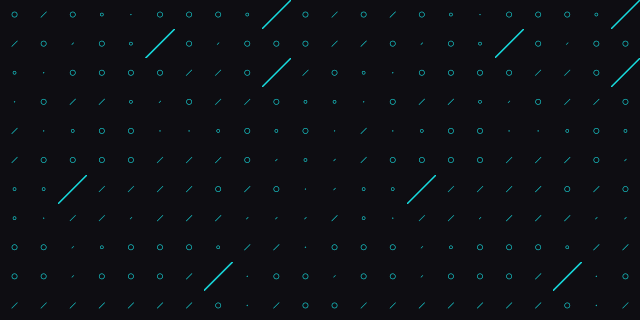
Give the GLSL for this pattern, as a WebGL 2 fragment shader.

```glsl
#version 300 es
precision highp float;

uniform vec2 u_resolution;
out vec4 outColor;

const vec3 BACKGROUND = vec3(0.053, 0.051, 0.072);
const vec3 CYAN = vec3(0.09, 0.86, 0.87);
const float BLOCK = 12.0; // cells before the arrangement repeats

float hash(vec2 cell) {
    return fract(sin(cell.x * 12.99 + cell.y * 78.23 + 2.7) * 4375.85);
}

// Overlap of a pixel-wide box with a band of the given half width
float band(float dist, float halfWidth, float pixel) {
    float h = 0.5 * pixel;
    return max(0.0, min(dist + h, halfWidth) - max(dist - h, -halfWidth)) / pixel;
}

float ring(vec2 p, float radius, float pixel) {
    return band(length(p) - radius, 0.0105, pixel);
}

float slash(vec2 p, float halfLength, float halfWidth, float pixel) {
    vec2 q = vec2(p.x + p.y, p.x - p.y) * 0.70711;
    float ends = clamp((halfLength - abs(q.x)) / pixel + 0.5, 0.0, 1.0);
    return ends * band(q.y, halfWidth, pixel);
}

// Five accent cells scattered through each block
bool isAccent(vec2 cell) {
    for (float i = 0.0; i < 5.0; i++) {
        float column = floor(9.9 - 0.13 * i * i - mod(i, 2.0) * (3.5 + 0.9 * i));
        float row = floor(2.4 * i - 1.1 + 1.3 * cos(1.5708 * i));
        if (all(lessThan(abs(cell - vec2(column, row)), vec2(0.5)))) return true;
    }
    return false;
}

void main() {
    // Eleven rows, counted from the top
    float pixel = 11.0 / u_resolution.y;
    vec2 grid = gl_FragCoord.xy * pixel;
    vec2 p = fract(grid) - 0.5;
    vec2 cell = mod(vec2(floor(grid.x), 10.0 - floor(grid.y)), BLOCK);

    // Choose one mark per cell by its share
    float pick = hash(cell);
    float ink;
    if (isAccent(cell)) ink = slash(p, 0.72, 0.026, pixel);
    else if (pick < 0.355) ink = ring(p, 0.088, pixel);
    else if (pick < 0.645) ink = slash(p, 0.142, 0.0105, pixel);
    else if (pick < 0.78) ink = slash(p, 0.05, 0.0105, pixel);
    else if (pick < 0.89) ink = ring(p, 0.05, pixel);
    else ink = 0.8 * band(length(p), 0.022, pixel);

    outColor = vec4(mix(BACKGROUND, CYAN, ink), 1.0);
}
```
